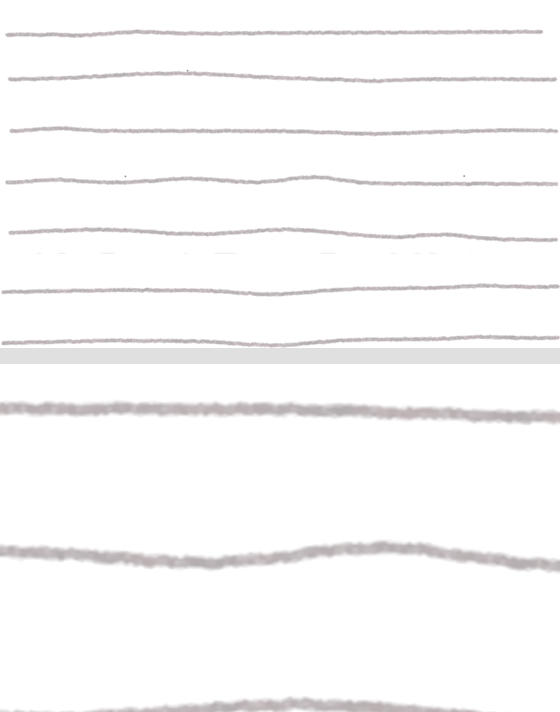
Top: the whole. Bottom: its middle third, enlarged.
This pattern is drawn by a WebGL 2 fragment shader. Its source:

```glsl
#version 300 es
precision highp float;
// Seven hand-drawn grey crayon strokes run across white paper.
// Each stroke is a tilted baseline bent by three smooth bumps; value noise
// roughens its edge and tone, and a few faint specks mark the paper.
uniform vec2 u_resolution;
out vec4 fragColor;

const int STROKES = 7;
const vec3 PAPER = vec3(0.997, 1.0, 0.998);
const vec3 CRAYON = vec3(0.695, 0.675, 0.68);
const vec3 WARM_CRAYON = vec3(0.75, 0.70, 0.71);
const vec3 SPECK = vec3(0.35, 0.34, 0.34);

// Stroke extents: left x, right x, left y, right y (fractions of the canvas)
const vec4 SPAN[STROKES] = vec4[STROKES](
  vec4(0.013, 0.966, 0.900, 0.909), vec4(0.018, 0.991, 0.771, 0.771),
  vec4(0.020, 0.993, 0.624, 0.623), vec4(0.013, 0.993, 0.476, 0.471),
  vec4(0.019, 0.993, 0.327, 0.310), vec4(0.006, 0.996, 0.161, 0.176),
  vec4(0.006, 0.996, 0.015, 0.029));

// Bumps: centre x, width, height
const vec3 BUMP_A[STROKES] = vec3[STROKES](
  vec3(0.25, 0.06, 0.006), vec3(0.31, 0.17, 0.018), vec3(0.105, 0.045, 0.0075),
  vec3(0.105, 0.05, 0.008), vec3(0.18, 0.14, 0.016), vec3(0.20, 0.10, 0.002),
  vec3(0.20, 0.10, 0.003));
const vec3 BUMP_B[STROKES] = vec3[STROKES](
  vec3(0.14, 0.04, -0.003), vec3(0.67, 0.045, -0.004), vec3(0.67, 0.10, -0.008),
  vec3(0.34, 0.08, 0.012), vec3(0.52, 0.12, 0.022), vec3(0.49, 0.09, -0.014),
  vec3(0.49, 0.09, -0.014));
const vec3 BUMP_C[STROKES] = vec3[STROKES](
  vec3(0.55, 0.10, 0.001), vec3(0.85, 0.10, 0.002), vec3(0.92, 0.06, 0.003),
  vec3(0.56, 0.065, 0.018), vec3(0.79, 0.065, 0.012), vec3(0.865, 0.05, 0.005),
  vec3(0.865, 0.05, 0.005));

const vec2 DOTS[3] = vec2[3](vec2(0.224, 0.493), vec2(0.829, 0.494), vec2(0.335, 0.797));

float hash(vec2 p) {
  vec3 q = fract(vec3(p.xyx) * 0.1031);
  q += dot(q, q.yzx + 33.33);
  return fract((q.x + q.y) * q.z);
}

float noise(vec2 p) {
  vec2 cell = floor(p), f = fract(p);
  f = f * f * (3.0 - 2.0 * f);
  return mix(mix(hash(cell), hash(cell + vec2(1, 0)), f.x),
             mix(hash(cell + vec2(0, 1)), hash(cell + vec2(1, 1)), f.x), f.y);
}

float bump(float x, vec3 shape) {
  float t = (x - shape.x) / shape.y;
  return shape.z * exp(-t * t);
}

// Height of stroke i at x, with a slight hand tremor
float strokeHeight(int i, float x) {
  vec4 span = SPAN[i];
  float tremor = noise(vec2(x * 130.0, float(i) * 7.0 + 3.0)) - 0.5;
  return mix(span.z, span.w, x) + bump(x, BUMP_A[i]) + bump(x, BUMP_B[i])
       + bump(x, BUMP_C[i]) + 0.0022 * tremor;
}

// Soft, rough-edged coverage of stroke i
float strokeCover(int i, vec2 uv, float aspect, float soft) {
  vec4 span = SPAN[i];
  float x = clamp(uv.x, span.x, span.y);
  float d = length(vec2((uv.x - x) * aspect, uv.y - strokeHeight(i, x)));
  float rough = noise(vec2(uv.x * aspect, uv.y) * 210.0) - 0.5;
  float halfWidth = 0.0053 + 0.0022 * rough;
  return 1.0 - smoothstep(halfWidth - soft, halfWidth + soft, d);
}

float dotCover(vec2 offset, float radius, float soft) {
  return 1.0 - smoothstep(radius - soft, radius + soft, length(offset));
}

void main() {
  vec2 uv = gl_FragCoord.xy / u_resolution;
  float aspect = u_resolution.x / u_resolution.y;
  vec2 p = vec2(uv.x * aspect, uv.y);
  float soft = max(0.0032, 0.8 / u_resolution.y);
  vec3 color = PAPER;

  // Faint broken row of dust between the fifth and sixth strokes
  float dash = smoothstep(0.62, 0.85, noise(vec2(p.x * 45.0, 5.0)));
  float row = 1.0 - smoothstep(0.0, 0.0035, abs(uv.y - 0.272));
  color -= 0.07 * dash * row * step(uv.x, 0.89);

  // Strokes with worn, slightly warm patches
  float grain = noise(p * 170.0 + 11.0);
  vec3 ink = mix(CRAYON, WARM_CRAYON, noise(p * 28.0));
  for (int i = 0; i < STROKES; i++) {
    float wear = 1.0 - 0.28 * grain * grain;
    color = mix(color, ink, strokeCover(i, uv, aspect, soft) * wear);
  }

  // Small dark specks
  for (int i = 0; i < 3; i++) {
    vec2 offset = (uv - DOTS[i]) * vec2(aspect, 1.0);
    color = mix(color, SPECK, 0.65 * dotCover(offset, 0.0025, 0.0022));
  }
  fragColor = vec4(color, 1.0);
}
```
